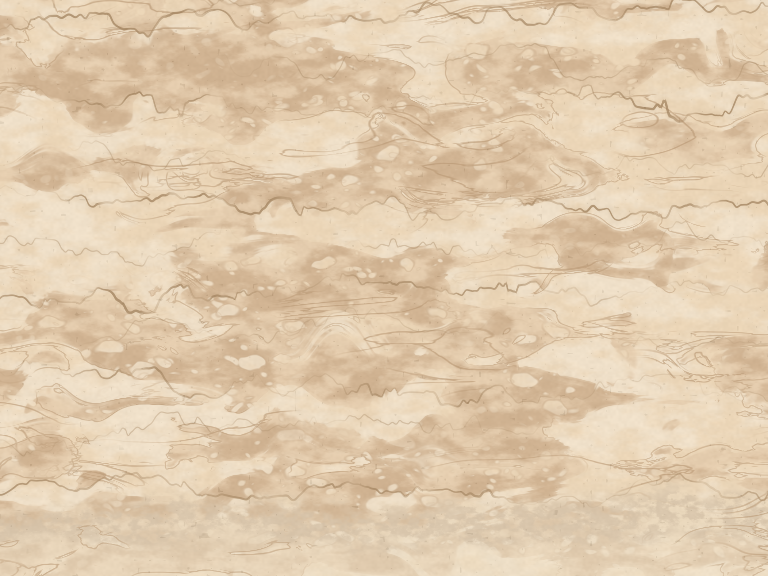
Reproduce this texture procedurally as a WebGL 1 fragment shader.

```glsl
precision highp float;
uniform vec2 u_resolution;

float hash(vec2 p) {
  vec3 q = fract(p.xyx * 0.1031);
  q += dot(q, q.yzx + 33.33);
  return fract((q.x + q.y) * q.z);
}

float noise(vec2 p) {
  vec2 i = floor(p), f = fract(p);
  f = f * f * (3.0 - 2.0 * f);
  return mix(mix(hash(i), hash(i + vec2(1.0, 0.0)), f.x),
             mix(hash(i + vec2(0.0, 1.0)), hash(i + 1.0), f.x), f.y);
}

float fbm(vec2 p) {
  float sum = 0.0, amp = 0.52;
  for (int i = 0; i < 5; i++) {
    sum += amp * noise(p);
    p = p * 2.03 + 17.7;
    amp *= 0.5;
  }
  return sum;
}

// Flattened, warped layers of sediment
float strata(vec2 p) {
  vec2 warp = vec2(noise(p * vec2(10.0, 16.0)), noise(p * vec2(12.0, 18.0) + 40.0)) - 0.5;
  return fbm(p * vec2(5.5, 17.0) + warp * 1.4);
}

// Hairline along one level of the strata field
float hairline(vec2 p, float level, float px) {
  float e = 0.0015, f = strata(p);
  vec2 slope = vec2(strata(p + vec2(e, 0.0)) - f, strata(p + vec2(0.0, e)) - f) / e;
  return 1.0 - smoothstep(0.0, 1.1 * px, abs(f - level) / (length(slope) + 0.8));
}

// Jagged, stepped course of one stylolite vein
float veinHeight(float x, float seed) {
  float h = 0.05 * (noise(vec2(x * 2.5, seed)) - 0.5);
  h += 0.04 * (noise(vec2(x * 8.0, seed + 5.0)) - 0.5);
  x += 0.02 * noise(vec2(x * 30.0, seed + 7.0));
  h += 0.026 * (smoothstep(0.35, 0.65, noise(vec2(x * 16.0, seed + 9.0))) - 0.5);
  h += 0.013 * (smoothstep(0.3, 0.7, noise(vec2(x * 42.0, seed + 3.0))) - 0.5);
  return h + 0.009 * (noise(vec2(x * 110.0, seed + 2.0)) - 0.5);
}

// Scattered rounded clasts: x = body, y = rim
vec2 pebbles(vec2 p, vec2 scale, float share, float px) {
  p += 0.012 * (vec2(noise(p * 38.0), noise(p * 38.0 + 50.0)) - 0.5);
  vec2 q = p * scale, cell = floor(q);
  float d = 1.0;
  for (int j = -1; j <= 1; j++) {
    for (int i = -1; i <= 1; i++) {
      vec2 c = cell + vec2(float(i), float(j));
      vec2 r = q - c - 0.2 - 0.6 * vec2(hash(c), hash(c + 31.0));
      r.y += r.x * (hash(c + 83.0) - 0.5);
      float size = hash(c + 57.0);
      if (hash(c + 71.0) < share) d = min(d, length(r) - mix(0.1, 0.46, size * size));
    }
  }
  d = d / scale.y + 0.005 * (noise(p * 90.0) - 0.5);
  return vec2(1.0 - smoothstep(-px, px, d), 1.0 - smoothstep(0.0, 1.5 * px, abs(d)));
}

void main() {
  vec2 p = gl_FragCoord.xy / u_resolution.y;
  float px = 1.0 / u_resolution.y;

  // Veins, which also leave pale stone below and stained stone above
  float vein = 0.0, stain = 0.0;
  for (int i = 0; i < 13; i++) {
    float id = float(i), seed = id * 17.3 + 4.6;
    float major = 1.0 - mod(id, 2.0);
    float y = 0.17 + 0.08 * id + 0.03 * (hash(vec2(id, 8.0)) - 0.5);
    float h = y + veinHeight(p.x, seed);
    float slope = (veinHeight(p.x + 0.001, seed) - veinHeight(p.x - 0.001, seed)) / 0.002;
    float d = abs(p.y - h) / sqrt(1.0 + slope * slope);
    float presence = smoothstep(0.25, 0.65, noise(vec2(p.x * 4.0, seed + 11.0)));
    float wear = 0.35 + 0.65 * smoothstep(0.2, 0.7, noise(vec2(p.x * 26.0, seed + 13.0)));
    float strength = mix(0.5 * presence, 0.3 + 0.7 * presence, major) * wear;
    float width = 0.0013 * noise(vec2(p.x * 34.0, seed)) * major * presence;
    vein = max(vein, strength * (1.0 - smoothstep(width, width + 1.3 * px, d)));
    vein = max(vein, 0.16 * strength * exp(-d * 190.0));
    stain += major * (0.4 + 0.6 * presence) * exp(-abs(p.y - h) * 34.0)
           * mix(-0.10, 0.035, smoothstep(-px, px, p.y - h));
  }

  // Tan patches with short vertical seeps
  float seep = smoothstep(0.72, 0.92, noise(p * vec2(17.0, 6.0) + 2.0 * noise(p * 14.0)));
  float cloud = fbm(p * vec2(3.0, 7.0) + 90.0);
  float mottle = fbm(p * vec2(22.0, 44.0) + 60.0);
  float field = strata(p) + stain + 0.09 * seep + 0.2 * (cloud - 0.5);
  float stained = 0.62 * smoothstep(0.51, 0.55, field) + 0.38 * smoothstep(0.44, 0.66, field);

  vec3 cream = mix(vec3(0.92, 0.835, 0.715), vec3(0.94, 0.88, 0.79),
                   smoothstep(0.34, 0.64, 0.4 * cloud + 0.6 * mottle));
  vec3 ochre = mix(vec3(0.895, 0.80, 0.68), vec3(0.815, 0.70, 0.57),
                   smoothstep(0.35, 0.75, mottle + 0.9 * (field - 0.57)));
  vec3 color = mix(cream, ochre, stained);

  // Clasts gathered in loose beds, rimmed only where the ground is stained
  float bed = smoothstep(0.45, 0.65, noise(p * vec2(3.0, 8.0) + 21.0));
  vec2 large = pebbles(p, vec2(19.0, 36.0), 0.3, px);
  vec2 small = pebbles(p + 5.0, vec2(46.0, 74.0), 0.3, px);
  color = mix(color, cream, 0.85 * max(bed * large.x, (0.3 + 0.7 * bed) * small.x));
  color = mix(color, vec3(0.77, 0.65, 0.52),
              bed * (0.15 + 0.85 * stained) * max(0.4 * large.y, 0.2 * small.y));

  // Grey weathered band over a pale foot
  float wave = p.y + 0.07 * (cloud - 0.5) + 0.05 * (mottle - 0.5);
  float band = smoothstep(0.045, 0.08, wave) * (1.0 - smoothstep(0.1, 0.145, wave));
  float speckle = fbm(p * vec2(60.0, 95.0));
  color = mix(color, vec3(0.93, 0.875, 0.78), 0.5 * (1.0 - smoothstep(0.07, 0.16, wave)));
  color = mix(color, vec3(0.83, 0.755, 0.655), band * smoothstep(0.33, 0.62, speckle) * 0.8);

  // Hairline cracks, then the main veins
  float broken = smoothstep(0.4, 0.62, noise(p * vec2(7.0, 15.0) + 33.0));
  float split = smoothstep(0.4, 0.65, noise(p * vec2(5.0, 11.0) + 74.0));
  float crack = max(0.5 * broken * hairline(p, 0.51, px),
                    0.6 * split * hairline(p * vec2(0.6, 0.9) + 7.0, 0.5, px));
  color = mix(color, vec3(0.72, 0.59, 0.45), crack);
  color = mix(color, vec3(0.64, 0.52, 0.38), 0.8 * vein);

  // Fine grain and pits
  color += 0.02 * (noise(p * 210.0) - 0.5) + 0.03 * (speckle - 0.5);
  color -= 0.06 * smoothstep(0.9, 0.98, noise(p * 150.0 + 9.0));
  gl_FragColor = vec4(clamp(color, 0.0, 1.0), 1.0);
}
```
